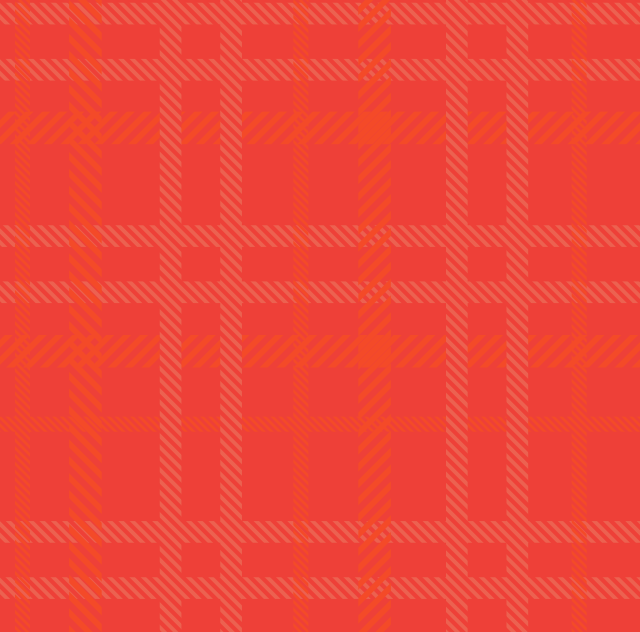
Reproduce this pattern procedurally as a WebGL 1 fragment shader.

```glsl
precision highp float;

uniform vec2 u_resolution;

// Lengths are in design units: the canvas is SPAN units wide, y runs down.
const float SPAN = 768.0;
const vec3 CLOTH = vec3(0.932, 0.252, 0.218);
const vec3 ORANGE = vec3(0.955, 0.292, 0.155);
const vec3 PINK = vec3(0.925, 0.382, 0.312);

const float THIN = 18.0;
const float MEDIUM = 26.0;
const float WIDE = 39.0;
const float PITCH = 0.52;  // hatch spacing as a share of band width
const float DUTY = 0.48;   // hatch line as a share of its spacing

const float FALLING = -1.0;  // hatch slope: down to the right
const float RISING = 1.0;    // hatch slope: up to the right

const float COLUMN_STEP = 343.5;
const float ROW_STEP = 267.0;
const float ROW_GAP = 88.0;  // extra space above the last row

float unitsPerPixel;

float coverage(float dist) {
  return clamp(0.5 - dist / unitsPerPixel, 0.0, 1.0);
}

float band(float across, float center, float width) {
  return coverage(abs(across - center) - 0.5 * width);
}

float hatch(vec2 p, float slope, float width, float phase) {
  float spacing = width * PITCH;
  float cell = fract((p.x + slope * p.y) / spacing + phase) - 0.5;
  return coverage((abs(cell) - 0.5 * DUTY) * spacing * 0.7071);
}

// Two medium bands placed evenly about a center.
float pairBand(float across, float center, float halfGap) {
  return band(abs(across - center), halfGap, MEDIUM);
}

void main() {
  unitsPerPixel = SPAN / u_resolution.x;
  vec2 p = vec2(gl_FragCoord.x, u_resolution.y - gl_FragCoord.y) * unitsPerPixel;

  float pinkHatch = hatch(p, FALLING, MEDIUM, 0.0);
  float thinHatch = hatch(p, FALLING, THIN, 0.0);

  // Horizontal bands
  float rowPink = 0.0;
  float rowOrange = band(p.y, 509.0, THIN) * thinHatch;
  for (int i = 0; i < 3; i++) {
    float k = float(i);
    float last = step(1.5, k);
    float center = 50.0 + ROW_STEP * k + ROW_GAP * last;
    rowPink = max(rowPink, pairBand(p.y, center, 33.7));
    float wide = band(p.y, 153.5 + 268.0 * k, WIDE) * (1.0 - last);
    rowOrange = max(rowOrange, wide * hatch(p, RISING, WIDE, 0.15));
  }

  // Vertical bands; the wide ones alternate in slope
  float columnPink = 0.0;
  float columnOrange = 0.0;
  for (int i = 0; i < 3; i++) {
    float k = float(i);
    float slope = mix(FALLING, RISING, mod(k, 2.0));
    columnPink = max(columnPink, pairBand(p.x, 241.0 + COLUMN_STEP * k, 36.3));
    float thin = band(p.x, 27.0 + 334.0 * k, THIN) * thinHatch;
    float wide = band(p.x, 102.5 + 347.0 * k, WIDE) * hatch(p, slope, WIDE, 0.65);
    columnOrange = max(columnOrange, max(thin, wide));
  }

  // Weave: pink columns cover the rows, orange lies over pink rows
  vec3 color = mix(CLOTH, PINK, rowPink * pinkHatch);
  color = mix(color, ORANGE, max(rowOrange, columnOrange));
  color = mix(color, mix(CLOTH, PINK, pinkHatch), columnPink);
  gl_FragColor = vec4(color, 1.0);
}
```
